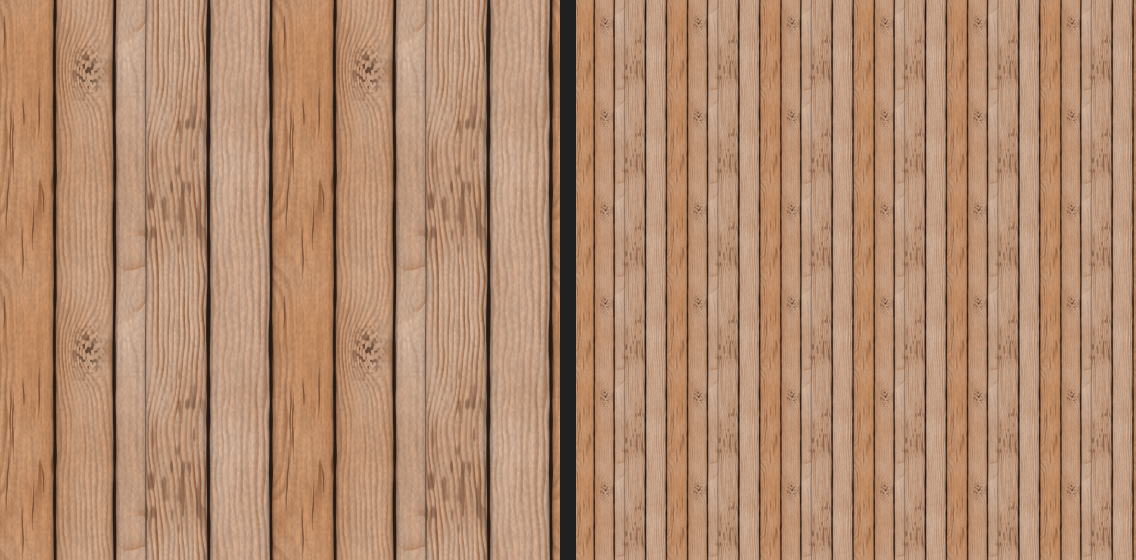
Left, the tile; right, the same tile 3 across and 3 down.
Reproduce this texture procedurally as a Shadertoy shader.

```glsl
// Weathered timber wall: five unequal vertical boards, repeated twice each way.
// Every board has its own ring phase, bent by noise and a knot; fibres, stains,
// cracks and dark joints are laid over it. All noise wraps, so the wall tiles.

const float REPEATS = 2.0;
const float SHIFT = 0.034;              // moves the first joint off the tile border
const vec3 PALE = vec3(0.82, 0.71, 0.63);
const vec3 TAN = vec3(0.75, 0.61, 0.51);
const vec3 ORANGE = vec3(0.75, 0.54, 0.38);
const vec3 RUST = vec3(0.60, 0.37, 0.21);
const vec3 BROWN = vec3(0.40, 0.26, 0.18);
const vec3 GAP = vec3(0.15, 0.10, 0.075);

// Joints: position, half width, darkness
const float JOINT[6] = float[6](0.0, 0.229, 0.443, 0.555, 0.779, 1.0);
const float JOINT_WIDTH[6] = float[6](0.0048, 0.0040, 0.0040, 0.0010, 0.0050, 0.0048);
const float JOINT_DEPTH[6] = float[6](1.0, 1.0, 1.0, 0.45, 1.0, 1.0);

// Boards: ring count, sideways bend, ring contrast, warmth
const vec4 BOARD[5] = vec4[5](
    vec4(9.0, 1.2, 0.75, 0.95), vec4(11.0, 1.2, 0.62, 0.42), vec4(5.0, 1.0, 0.22, 0.12),
    vec4(12.0, 2.2, 0.80, 0.15), vec4(10.0, 1.0, 0.50, 0.10));
// Knots: place across and up the board, ring push, height
const vec4 KNOT[5] = vec4[5](
    vec4(0.02, 0.12, 3.5, 0.18), vec4(0.55, 0.74, 4.5, 0.11), vec4(0.6, 0.88, 1.5, 0.10),
    vec4(0.30, 0.40, 1.6, 0.18), vec4(0.50, 0.30, 0.4, 0.20));

float hash(vec2 p) {
    return fract(sin(dot(p, vec2(127.1, 311.7))) * 43758.5453);
}

// Value noise on a lattice of whole cells per tile
float noise(vec2 p, vec2 cells) {
    p *= cells;
    vec2 f = fract(p), a = mod(floor(p), cells), b = mod(a + 1.0, cells);
    f = f * f * (3.0 - 2.0 * f);
    return mix(mix(hash(a), hash(vec2(b.x, a.y)), f.x),
               mix(hash(vec2(a.x, b.y)), hash(b), f.x), f.y);
}

float wrapDelta(float d) { return fract(d + 0.5) - 0.5; }

// Late-wood line: slow rise, sharp fall, uneven from ring to ring
float ringLine(float phase, float board) {
    float f = fract(phase);
    float strength = mix(0.45, 1.0, hash(vec2(floor(phase), board + 3.0)));
    return smoothstep(0.2, 0.75, f) * (1.0 - smoothstep(0.78, 1.0, f)) * strength;
}

// Scalloped water marks, crisp below and fading upward
float scallops(vec2 p, float t) {
    float mark = 0.0;
    for (int k = 0; k < 4; k++) {
        float n = float(k);
        float tilt = k == 3 ? 0.09 : 0.02 * (hash(vec2(n, 5.0)) - 0.5);
        float base = k == 3 ? 0.86 : 0.03 + 0.115 * n;
        float wave = 0.035 * (noise(p, vec2(30.0, 9.0)) - 0.5) + 0.05 * (t - 0.5) * (t - 0.5);
        float d = wrapDelta(p.y - base - tilt * (t - 0.5) - wave);
        mark += smoothstep(0.0, 0.005, d) * exp(-max(d, 0.0) * 55.0);
    }
    return mark * smoothstep(0.25, 0.6, noise(p, vec2(22.0, 14.0)));
}

// Thin upright splits scattered over the first board
float cracks(vec2 p, float x) {
    float sum = 0.0;
    for (int k = 0; k < 9; k++) {
        vec2 seed = vec2(float(k), 17.0);
        float cx = mix(0.02, 0.20, hash(seed));
        float dy = wrapDelta(p.y - hash(seed + 9.0)) / mix(0.05, 0.16, hash(seed + 4.0));
        float dx = abs(x - cx - 0.012 * (noise(p, vec2(6.0, 14.0)) - 0.5));
        float taper = max(0.0, 1.0 - dy * dy);
        sum = max(sum, taper * (1.0 - smoothstep(0.0008, 0.0042, dx)));
    }
    return sum;
}

void mainImage(out vec4 fragColor, in vec2 fragCoord) {
    vec2 p = fract(fragCoord / iResolution.xy * REPEATS);
    float pixel = REPEATS / iResolution.y;
    float x = fract(p.x + SHIFT + 0.005 * (noise(p, vec2(3.0, 5.0)) - 0.5));

    // Board under this point and the place across it
    int id = 0;
    for (int k = 1; k < 5; k++) if (x >= JOINT[k]) id = k;
    float t = (x - JOINT[id]) / (JOINT[id + 1] - JOINT[id]);
    vec4 board = BOARD[id], knot = KNOT[id];

    // Growth rings pushed aside by the knot
    vec2 toKnot = vec2((t - knot.x) / 0.32, wrapDelta(p.y - knot.y) / knot.w);
    float knotMask = exp(-dot(toKnot, toKnot));
    float phase = t * board.x + knot.z * knotMask
        + board.y * (noise(p, vec2(5.0, 4.0)) - 0.5)
        + 0.7 * (noise(p, vec2(26.0, 10.0)) - 0.5);
    float rings = ringLine(phase, float(id)) * mix(0.4, 1.25, noise(p, vec2(36.0, 7.0)));
    if (id == 0) rings *= mix(0.12, 1.0, 1.0 - smoothstep(0.15, 0.5, t));

    // Base tone, warm patches, rings and fibres
    float patches = noise(p, vec2(9.0, 5.0));
    float fibre = noise(p, vec2(170.0, 12.0)), grit = noise(p, vec2(190.0, 110.0));
    vec3 col = mix(PALE, TAN, smoothstep(0.1, 0.9, 0.6 * patches + 0.4 * fibre));
    float edgeWarmth = id < 2 ? 0.5 * exp(-min(t, 1.0 - t) * 14.0) : 0.0;
    col = mix(col, ORANGE, clamp(board.w * mix(0.7, 1.15, patches) + edgeWarmth, 0.0, 1.0));
    col = mix(col, mix(RUST, BROWN, 0.35 * fibre), clamp(rings * board.z, 0.0, 0.9));
    col *= 1.0 + 0.13 * (fibre - 0.5) + 0.10 * (grit - 0.5);

    // Wear special to single boards
    if (id == 0) {
        float streak = smoothstep(0.58, 0.70, noise(p, vec2(42.0, 9.0)));
        float zone = smoothstep(0.45, 0.75, t) * exp(-pow(wrapDelta(p.y - 0.38) / 0.15, 2.0));
        col = mix(col, RUST * 0.85, 0.8 * streak * zone);
        col = mix(col, BROWN, 0.75 * cracks(p, x));
    } else if (id == 1) {
        float speck = smoothstep(0.45, 0.8, noise(p, vec2(130.0, 90.0)));
        col = mix(col, BROWN * 0.8, 0.85 * speck * knotMask * knotMask);
    } else if (id == 2) {
        col = mix(col, RUST, 0.6 * clamp(scallops(p, t), 0.0, 1.0));
    } else if (id == 3) {
        float dirt = smoothstep(0.62, 0.85, noise(p, vec2(75.0, 18.0)));
        col = mix(col, BROWN, 0.5 * dirt * smoothstep(0.3, 0.7, patches));
    }

    // Shaded board edges and dark joints
    float joint = 0.0, shade = 0.0;
    for (int k = 0; k < 6; k++) {
        float ragged = mix(0.7, 1.35, noise(p, vec2(4.0, 16.0)));
        float d = abs(x - JOINT[k]) - JOINT_WIDTH[k] * ragged;
        joint = max(joint, JOINT_DEPTH[k] * (1.0 - smoothstep(-0.5 * pixel, pixel, d)));
        shade = max(shade, JOINT_DEPTH[k] * exp(-max(d, 0.0) * 130.0));
    }
    col = mix(col * (1.0 - 0.35 * shade), GAP, joint);
    fragColor = vec4(col, 1.0);
}
```
